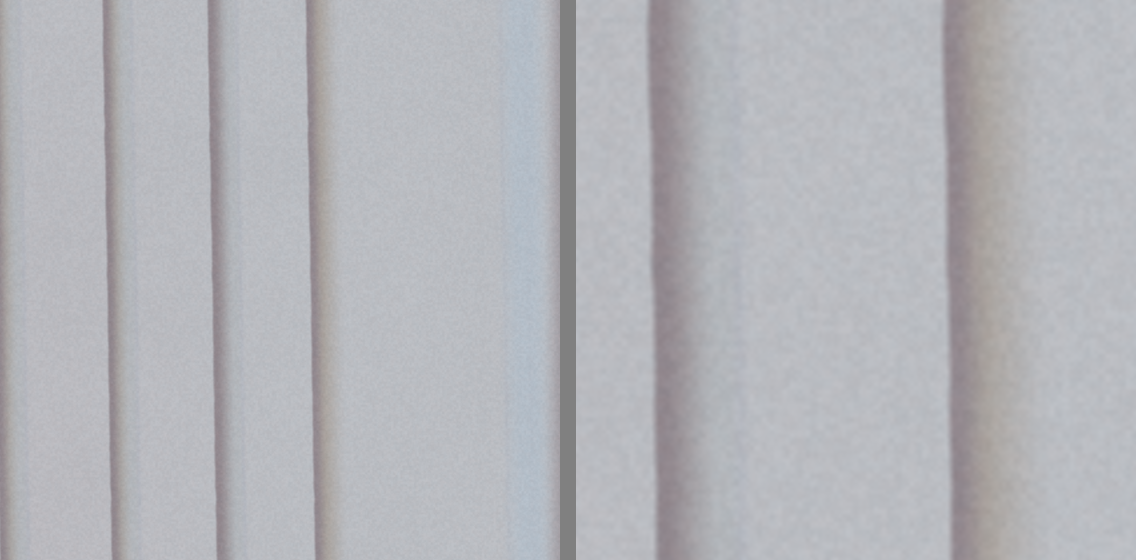
Left: the whole. Right: its middle third, enlarged.
Reproduce this texture procedurally as a WebGL 1 fragment shader.

```glsl
precision highp float;
// Pale painted panelling: slightly leaning vertical grooves, soft shadows and fine grain.

uniform vec2 u_resolution;

const vec3 PAINT = vec3(0.728, 0.738, 0.758);
const vec3 COOL_PAINT = vec3(0.700, 0.742, 0.785);
const vec3 ROSE_PAINT = vec3(0.728, 0.725, 0.745);
const vec3 MAUVE_SHADOW = vec3(0.560, 0.520, 0.545);
const vec3 TAN_SHADOW = vec3(0.640, 0.605, 0.570);
const vec3 RECESS = vec3(0.685, 0.703, 0.720);
const vec3 RIDGE = vec3(0.675, 0.690, 0.735);

const float GROOVES = 4.0;
const float LEAN = 0.017;

float hash(vec2 p) {
  vec3 q = fract(vec3(p.xyx) * 0.1031);
  q += dot(q, q.yzx + 33.33);
  return fract((q.x + q.y) * q.z);
}

float valueNoise(vec2 p) {
  vec2 cell = floor(p);
  vec2 f = fract(p);
  f = f * f * (3.0 - 2.0 * f);
  float low = mix(hash(cell), hash(cell + vec2(1.0, 0.0)), f.x);
  float high = mix(hash(cell + vec2(0.0, 1.0)), hash(cell + vec2(1.0)), f.x);
  return mix(low, high, f.y);
}

// Soft line of half-width w around zero.
float softLine(float d, float w) {
  return exp(-d * d / (w * w));
}

// Left edge of a groove; the spacing tightens towards the right.
float grooveEdge(float i) {
  return -0.008 + 0.2055 * i - 0.006 * i * i;
}

// Sharp left edge, shadow fading to the right, then a faint ridge.
vec3 paintGroove(vec3 base, float d, float width, float warmth, float ridge) {
  float inside = smoothstep(-0.003, 0.003, d);
  float recess = inside * (1.0 - smoothstep(0.042, 0.056, d)) * ridge;
  vec3 color = mix(base, RECESS, recess * 0.65);
  color = mix(color, RIDGE, softLine(d - 0.051, 0.004) * ridge * 0.40);
  float shadow = inside * (1.0 - smoothstep(0.004, width, d));
  vec3 tint = mix(MAUVE_SHADOW, TAN_SHADOW, smoothstep(0.004, 0.026, d) * warmth);
  return mix(color, tint, shadow * 0.95);
}

// Cool strip beside the right border, with faint lines along it.
vec3 paintCoolStrip(vec3 base, float x) {
  float strip = smoothstep(0.885, 0.930, x) * (1.0 - smoothstep(0.950, 0.990, x));
  vec3 color = mix(base, COOL_PAINT, strip * 0.85);
  float lines = softLine(x - 0.901, 0.004) + 0.5 * softLine(x - 0.945, 0.005);
  return mix(color, RIDGE, lines * 0.25);
}

void main() {
  vec2 uv = gl_FragCoord.xy / u_resolution;
  float wobble = (valueNoise(vec2(3.0, uv.y * 45.0)) - 0.5) * 0.0015;
  float x = uv.x - LEAN * (0.5 - uv.y) + wobble;

  // Paint, warmer towards the lower left
  float rose = (1.0 - smoothstep(0.0, 0.6, uv.x)) * (1.0 - 0.6 * uv.y);
  vec3 color = mix(PAINT, ROSE_PAINT, rose);
  color = paintCoolStrip(color, x);

  // Grooves; the last is wide and has no ridge
  for (float i = 0.0; i < GROOVES; i++) {
    float last = step(GROOVES - 1.5, i);
    float width = mix(0.040, 0.064, last);
    float warmth = 1.0 - 0.8 * softLine(i - 2.0, 0.5);
    color = paintGroove(color, x - grooveEdge(i), width, warmth, 1.0 - last);
  }

  // Shadow at the right border
  color = mix(color, MAUVE_SHADOW, smoothstep(0.968, 1.008, uv.x) * 0.60);

  // Broad mottling and fine grain
  float mottle = valueNoise(uv * 7.0) + 0.6 * valueNoise(uv * 38.0) - 0.8;
  float grain = valueNoise(uv * 240.0) + 0.5 * valueNoise(uv * 420.0 + 17.0) - 0.75;
  float speckle = valueNoise(uv * 180.0 + 71.0) - 0.5;
  color += mottle * 0.008 + grain * 0.030;
  color += vec3(0.010, -0.003, -0.007) * speckle;

  gl_FragColor = vec4(color, 1.0);
}
```
